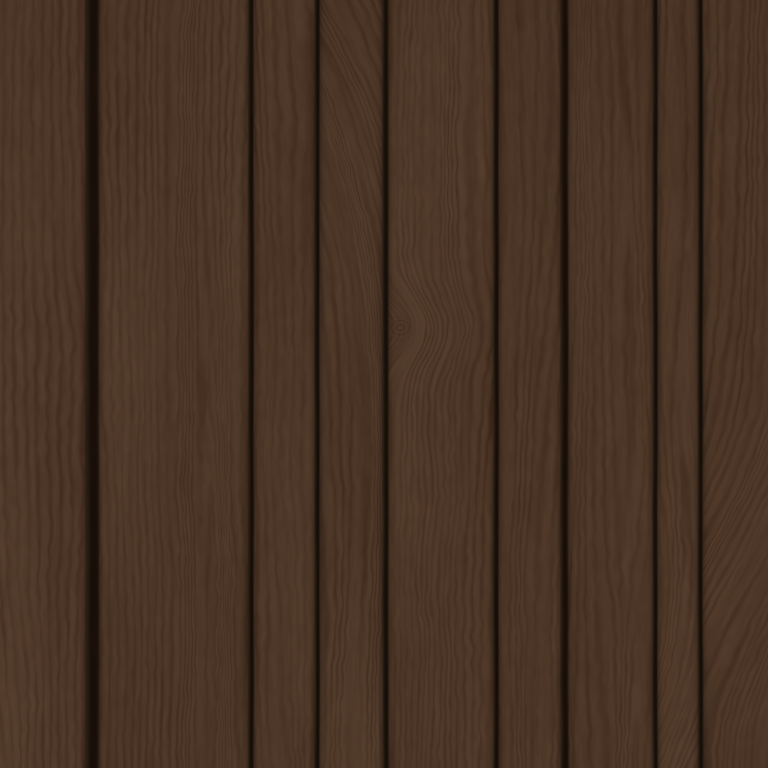
This texture is drawn by a three.js fragment shader. Its source:

```glsl
// Dark brown timber cladding: nine upright boards of uneven width, split by
// eight shadowed grooves. Each board has its own grain, made of warped growth
// lines plus fine fibre noise; some grain slants and one board has a knot.
varying vec2 vUv;

// Groove centres and full widths, from left to right, in canvas units.
const mat2 UNUSED_ROTATION = mat2(0.8, 0.6, -0.6, 0.8);
const vec4 CENTRES_LEFT = vec4(0.120, 0.327, 0.413, 0.502);
const vec4 CENTRES_RIGHT = vec4(0.646, 0.735, 0.853, 0.912);
const vec4 WIDTHS_LEFT = vec4(0.0175, 0.0070, 0.0065, 0.0075);
const vec4 WIDTHS_RIGHT = vec4(0.0070, 0.0100, 0.0065, 0.0065);

const vec3 WOOD_LIGHT = vec3(0.338, 0.248, 0.184);
const vec3 WOOD_DARK = vec3(0.248, 0.163, 0.106);
const vec3 GROOVE_LIP = vec3(0.160, 0.113, 0.075);
const vec3 GROOVE_DEEP = vec3(0.090, 0.056, 0.030);

const float EDGE_SOFTNESS = 0.0014;
const float SHADOW_REACH = 0.0035;
const float SHADOW_STRENGTH = 0.32;
const float LINES_COARSE = 74.0;   // growth lines per canvas width
const float LINES_FINE = 108.0;
const vec2 KNOT = vec2(0.521, 0.573);

float hash(vec2 p) {
  vec3 q = fract(vec3(p.xyx) * 0.1031);
  q += dot(q, q.yzx + 33.33);
  return fract((q.x + q.y) * q.z);
}

float noise(vec2 p) {
  vec2 i = floor(p), f = fract(p);
  f = f * f * (3.0 - 2.0 * f);
  return mix(mix(hash(i), hash(i + vec2(1.0, 0.0)), f.x),
             mix(hash(i + vec2(0.0, 1.0)), hash(i + 1.0), f.x), f.y);
}

float isBoard(float board, float index) {
  return 1.0 - step(0.5, abs(board - index));
}

// Sideways bend of the growth lines on the boards with slanting grain.
float grainBend(vec2 p, float board) {
  float top = max(p.y - 0.48, 0.0);
  float low = max(0.30 - p.y, 0.0);
  float bend = isBoard(board, 2.0) * 0.10 * top * top;
  bend += isBoard(board, 3.0) * 0.48 * top * top;
  bend += isBoard(board, 7.0) * 0.75 * low * low;
  bend -= isBoard(board, 8.0) * (0.15 * smoothstep(0.02, 0.50, p.y) + 0.04 * p.y);
  // Lines are pushed to the right around the knot.
  vec2 k = p - KNOT;
  bend -= isBoard(board, 4.0) * 0.055 * exp(-k.y * k.y / 0.0022 - max(k.x, 0.0) / 0.085);
  return bend;
}

vec3 woodColor(vec2 p, float board) {
  vec2 seed = vec2(board * 17.3, board * 41.7);
  float x = p.x + grainBend(p, board);
  x += 0.026 * (noise(vec2(x * 7.0, p.y * 2.2) + seed) - 0.5);
  x += 0.007 * (noise(vec2(x * 28.0, p.y * 9.0) + seed) - 0.5);
  x += 0.0035 * (noise(vec2(x * 90.0, p.y * 60.0) + seed) - 0.5);

  // Growth lines: coarse on the left, finer towards the middle and right.
  float fineness = smoothstep(0.17, 0.29, p.x) * (0.65 + 0.35 * hash(seed));
  float lines = mix(LINES_COARSE, LINES_FINE, hash(seed + 3.0) * 0.4);
  float phase = x * lines + 5.0 * fineness * noise(vec2(x * 38.0, p.y * 1.5) + seed);
  phase += isBoard(board, 4.0) * x * 28.0;
  float ring = 0.5 + 0.5 * sin(6.2832 * phase);
  float presence = 0.35 + 0.65 * noise(vec2(x * 30.0, p.y * 4.0) + seed);

  // Fibres, short pores and broad tone drift.
  float fibre = noise(vec2(x * 300.0, p.y * 22.0) + seed);
  float pore = noise(vec2(x * 230.0, p.y * 75.0) + seed + 9.0);
  float drift = noise(vec2(x * 11.0, p.y * 2.5) + seed + 5.0);
  float tone = 0.72 - 0.46 * presence * ring * ring;
  tone += 0.24 * (fibre - 0.5) + 0.16 * (pore - 0.5) + 0.32 * (drift - 0.5);
  tone += 0.14 * (hash(seed + 7.0) - 0.5) - 0.10 * smoothstep(0.6, 1.0, p.y);

  // Knot: a small dark eye with faint rings.
  vec2 k = (p - KNOT) * vec2(1.0, 1.3);
  float r = length(k) + 0.004 * (noise(p * 90.0) - 0.5);
  float eye = isBoard(board, 4.0) * (1.0 - smoothstep(0.006, 0.026, r));
  tone = mix(tone, 0.42 + 0.25 * sin(r * 900.0), 0.75 * eye);
  return mix(WOOD_DARK, WOOD_LIGHT, clamp(tone, -0.1, 1.1));
}

void main() {
  float board = 0.0;
  float cover = 0.0;
  float depth = 0.0;
  float shadow = 0.0;

  // Count the grooves to the left, and gather their cover and shade.
  for (int i = 0; i < 8; i++) {
    int j = i < 4 ? i : i - 4;
    vec4 pick = vec4(equal(ivec4(j), ivec4(0, 1, 2, 3)));
    float centre = dot(pick, i < 4 ? CENTRES_LEFT : CENTRES_RIGHT);
    float halfWidth = 0.5 * dot(pick, i < 4 ? WIDTHS_LEFT : WIDTHS_RIGHT);
    float wobble = 0.0008 * (noise(vec2(float(i) * 13.0, vUv.y * 9.0)) - 0.5);
    float offset = vUv.x - centre - wobble;
    float edge = abs(offset) - halfWidth;
    float inside = 1.0 - smoothstep(-EDGE_SOFTNESS, EDGE_SOFTNESS, edge);
    board += step(0.0, offset);
    cover = max(cover, inside);
    depth += inside * (1.0 - smoothstep(0.2, 1.1, abs(offset / halfWidth - 0.2)));
    shadow = max(shadow, exp(-max(edge, 0.0) / SHADOW_REACH));
  }

  vec3 wood = woodColor(vUv, board) * (1.0 - SHADOW_STRENGTH * shadow);
  vec3 groove = mix(GROOVE_LIP, GROOVE_DEEP, clamp(depth, 0.0, 1.0));
  groove *= 0.92 + 0.16 * noise(vUv * vec2(260.0, 18.0));
  gl_FragColor = vec4(mix(wood, groove, cover), 1.0);
}
```
